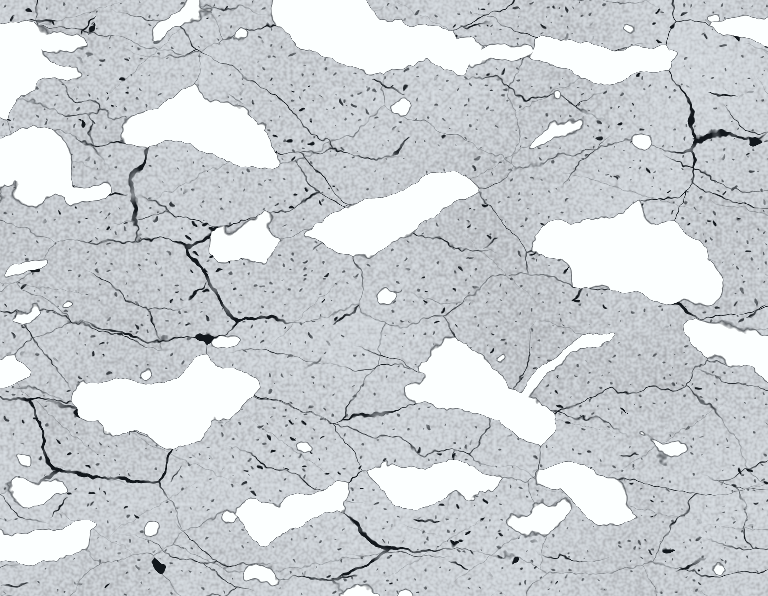
Write a Shadertoy shader that draws this texture.

```glsl
// Thin section of pale rock: flat grey grains, white voids, dark cracks and flecks.
// Warped, stretched Voronoi cells give the grain borders; jittered ellipses give
// voids, holes, specks and scratches; gradient noise roughens and tints them all.
#define GRAIN_SCALE vec2(3.6, 6.6)
#define FRACTURE_SCALE vec2(2.6, 9.0)
#define VOID_GRID vec2(3.1, 4.0)
#define VOID_RADII vec2(0.128, 0.048)
#define HOLE_RADII vec2(0.012, 0.009)
#define SPECK_RADII vec2(0.0042, 0.0017)
#define CRACK_WIDTH 0.0026
#define MOTTLE 2.0
#define STONE_LIGHT vec3(0.80, 0.819, 0.838)
#define STONE_DARK vec3(0.73, 0.745, 0.763)
#define INK vec3(0.07, 0.09, 0.11)
#define VOID_WHITE vec3(0.99, 1.0, 1.0)

vec2 hash2(vec2 c) {
    vec3 q = fract(c.xyx * vec3(0.1031, 0.1030, 0.0973));
    q += dot(q, q.yzx + 33.33);
    return fract((q.xx + q.yz) * q.zy);
}

mat2 rotation(float a) { return mat2(cos(a), sin(a), -sin(a), cos(a)); }

float cornerSlope(vec2 cell, vec2 offset) {
    float a = 6.2832 * hash2(cell).x;
    return dot(vec2(cos(a), sin(a)), offset);
}

float gradientNoise(vec2 p) {
    vec2 i = floor(p), f = p - i, e = vec2(1, 0);
    vec2 u = f * f * f * (f * (f * 6.0 - 15.0) + 10.0);
    return mix(mix(cornerSlope(i, f), cornerSlope(i + e, f - e), u.x),
               mix(cornerSlope(i + e.yx, f - e.yx), cornerSlope(i + 1.0, f - 1.0), u.x), u.y);
}

vec2 drift(vec2 p) { return vec2(gradientNoise(p), gradientNoise(p + 37.3)); }

// Voronoi: x is the distance to the nearest border in canvas units, y a cell value
vec2 grains(vec2 p, vec2 scale) {
    vec2 g = p * scale, base = floor(g), nearCell = base, toNear = vec2(9);
    for (int k = 0; k < 9; k++) {
        vec2 id = base + vec2(k % 3 - 1, k / 3 - 1);
        vec2 r = id + 0.12 + 0.76 * hash2(id) - g;
        if (dot(r, r) < dot(toNear, toNear)) { toNear = r; nearCell = id; }
    }
    float border = 9.0;
    for (int k = 0; k < 25; k++) {
        vec2 id = nearCell + vec2(k % 5 - 2, k / 5 - 2);
        if (k == 12) continue;
        vec2 r = id + 0.12 + 0.76 * hash2(id) - g;
        vec2 n = normalize(r - toNear);
        border = min(border, dot(0.5 * (r + toNear), n) / length(n * scale));
    }
    return vec2(border, hash2(nearCell + 71.0).x);
}

// Distance to ellipses of random place, size and tilt, one per chosen grid cell
float scatter(vec2 p, vec2 grid, float share, vec2 radii, float tilt, float seed) {
    vec2 base = floor(p * grid);
    float d = 9.0;
    for (int k = 0; k < 9; k++) {
        vec2 id = base + vec2(k % 3 - 1, k / 3 - 1);
        vec2 place = hash2(id + seed), form = hash2(id + seed + 51.7);
        if (hash2(id + seed + 113.1).x > share) continue;
        vec2 q = rotation((form.x - 0.5) * tilt) * (p - (id + 0.15 + 0.7 * place) / grid);
        vec2 r = radii * mix(0.5, 1.45, form.y);
        float k0 = length(q / r), k1 = length(q / (r * r));
        d = min(d, k0 * (k0 - 1.0) / max(k1, 0.001));
    }
    return d;
}

float cover(float d) { return clamp(0.5 - d * iResolution.y, 0.0, 1.0); }

void mainImage(out vec4 fragColor, in vec2 fragCoord) {
    vec2 p = fragCoord / iResolution.y + 3.0;
    vec2 jagged = p + 0.0035 * drift(p * 110.0);
    vec2 rough = jagged + 0.006 * drift(p * 45.0);
    vec2 warped = rough + 0.045 * drift(p * 5.0) + 0.018 * drift(p * 16.0);
    vec2 grain = grains(warped, GRAIN_SCALE);
    float patches = gradientNoise(p * 5.0 + 19.0);

    // Mottled stone, its highlights held back
    float tone = 0.8 + MOTTLE * gradientNoise(p * 185.0) + 1.0 * gradientNoise(p * 75.0)
               + 0.8 * gradientNoise(p * 4.0) + 0.5 * (grain.y - 0.5);
    tone -= 0.5 * max(tone - 1.0, 0.0);
    vec3 color = mix(STONE_DARK, STONE_LIGHT, tone);

    // Cracks on grain borders, with fractures, stringers and scratches inside
    float broken = 0.85 + 0.9 * gradientNoise(p * 38.0);
    float strength = smoothstep(-0.25, 0.2, gradientNoise(warped * 3.5));
    float swell = strength * smoothstep(-0.05, 0.4, gradientNoise(p * 7.0 + 5.0));
    float ink = cover(grain.x - CRACK_WIDTH * (0.3 + swell)) * mix(0.4, 1.15, strength) * broken;
    float fracture = grains(rotation(0.3) * warped, FRACTURE_SCALE).x;
    ink = max(ink, cover(fracture - 0.0008) * broken * smoothstep(-0.15, 0.2, patches));
    float stringer = scatter(rough, vec2(8.0, 11.0), 0.5, vec2(0.022, 0.0017), 1.8, 67.0);
    ink = max(ink, cover(stringer) * broken * smoothstep(-0.1, 0.15, -patches));
    ink = max(ink, 0.25 * cover(scatter(rough, vec2(5.0), 0.8, vec2(0.09, 0.0006), 1.6, 11.0)));

    // Specks in clusters, fine dust, and black lumps lodged on the cracks
    float cluster = smoothstep(-0.25, 0.25, gradientNoise(p * 7.0 + 60.0));
    ink = max(ink, cluster * cover(scatter(jagged, vec2(36.0), 0.4, SPECK_RADII, 2.4, 23.0)));
    ink = max(ink, 0.6 * cover(scatter(jagged, vec2(58.0), 0.33, vec2(0.0021, 0.0013), 3.0, 31.0)));
    float lump = scatter(rough, vec2(5.0, 6.0), 0.8, vec2(0.017, 0.011), 2.0, 43.0);
    ink = max(ink, cover(lump + 0.6 * grain.x));

    // Voids reach along the grain borders; slits and small holes pierce the grains
    vec2 torn = warped + 0.05 * drift(p * 6.0 + 13.0) + 0.018 * drift(p * 21.0 + 29.0);
    float gap = scatter(torn, VOID_GRID, 1.0, VOID_RADII, 0.9, 7.0);
    gap += 0.6 * (min(grain.x, 0.06) - 0.024);
    gap = min(gap, scatter(torn, vec2(4.0, 6.0), 0.45, vec2(0.042, 0.013), 0.8, 83.0));
    gap = min(gap, scatter(rough, vec2(7.5), 0.35, HOLE_RADII, 1.5, 91.0));
    ink = max(ink, 0.55 * cover(abs(gap) - 0.0016));

    color = mix(color, INK, clamp(ink, 0.0, 1.0));
    fragColor = vec4(mix(color, VOID_WHITE, cover(gap)), 1.0);
}
```
